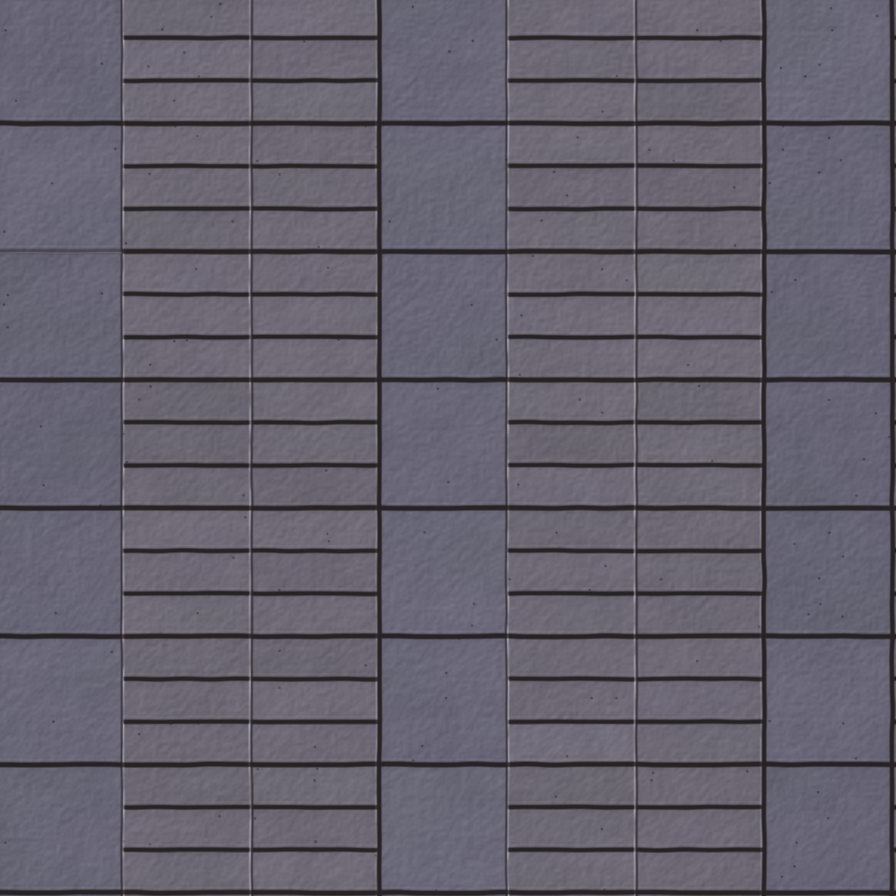
A WebGL 1 fragment shader for this texture:

```glsl
precision highp float;
// Slate-violet wall tiles: square columns alternating with pairs of stacked thin bricks.
uniform vec2 u_resolution;

#define PITCH 0.1431                   // side of a square tile
#define ORIGIN vec2(-0.0064, 0.0037)   // lower left corner of the first tile
#define STACK 3.0                      // thin bricks per square tile
#define JOINT 0.0028                   // half width of a main joint
#define SOFT 0.0014                    // softness of joint edges
#define GRAIN 0.075                    // strength of the surface relief
#define SQUARE_COLOR vec3(0.407, 0.400, 0.463)
#define BRICK_COLOR vec3(0.430, 0.413, 0.458)
#define JOINT_COLOR vec3(0.155, 0.135, 0.140)
#define GLINT_COLOR vec3(0.660, 0.650, 0.710)

float hash(vec2 p) {
  return fract(sin(dot(p, vec2(127.1, 311.7))) * 43758.5453);
}

float noise(vec2 p) {
  vec2 i = floor(p), f = fract(p);
  f = f * f * (3.0 - 2.0 * f);
  return mix(mix(hash(i), hash(i + vec2(1.0, 0.0)), f.x),
             mix(hash(i + vec2(0.0, 1.0)), hash(i + vec2(1.0, 1.0)), f.x), f.y);
}

// Soft line of the given half width around distance zero
float band(float d, float halfWidth) {
  float soft = max(SOFT, 0.7 / u_resolution.y);
  return 1.0 - smoothstep(halfWidth - soft, halfWidth + soft, abs(d));
}

float relief(vec2 p) {
  return 0.65 * noise(p * 150.0) + 0.35 * noise(p * 290.0 + 17.0);
}

// Fired clay: relief lit from the upper left, mottling and small pits
vec3 claySurface(vec2 p, vec2 tile, float isBrick) {
  vec3 color = mix(SQUARE_COLOR, BRICK_COLOR, isBrick);
  color += 0.022 * (hash(tile + 3.7) - 0.5);
  color += vec3(0.6, 0.3, 1.0) * 0.022 * (noise(p * vec2(9.0, 16.0) + tile) - 0.5);
  color += 0.020 * (noise(p * 38.0) - 0.5);
  color += GRAIN * (relief(p) - relief(p + vec2(-0.0022, 0.0022)));

  vec2 pitGrid = p * 75.0;
  vec2 pitCell = floor(pitGrid);
  vec2 pitCenter = 0.3 + 0.4 * vec2(hash(pitCell), hash(pitCell + 9.0));
  float pit = 1.0 - smoothstep(0.05, 0.17, length(fract(pitGrid) - pitCenter));
  return color - 0.12 * pit * step(0.965, hash(pitCell + 41.0));
}

void main() {
  vec2 uv = gl_FragCoord.xy / u_resolution;
  vec2 wobble = vec2(noise(uv * 34.0), noise(uv * 34.0 + 50.0)) - 0.5;
  vec2 grid = (uv - ORIGIN + 0.0013 * wobble) / PITCH;

  // Column type and position inside the stack
  float column = floor(grid.x);
  float isBrick = step(0.5, mod(column, 3.0));
  float stack = mix(1.0, STACK, isBrick);
  float level = grid.y * stack;
  vec2 tile = vec2(column, floor(level));
  vec3 color = claySurface(uv, tile, isBrick);

  // Signed distances to the nearest joints
  float lineX = floor(grid.x + 0.5);
  float lineY = floor(level + 0.5);
  float dx = (grid.x - lineX) * PITCH;
  float dy = (level - lineY) * PITCH / stack;

  // Vertical joints: deep after a brick pair and at the right border, thin elsewhere
  float kind = lineX > 6.5 ? 0.0 : mod(lineX, 3.0);
  float deep = 1.0 - step(0.5, kind);
  float middle = step(1.5, kind);
  float offset = mix(mix(-0.0008, 0.0014, middle), 0.0006, deep);
  float vertical = band(dx - offset, mix(0.0012, 0.0025, deep));
  vertical *= mix(0.72, 1.0, deep);

  // Horizontal joints: full rows are slightly wider than those between bricks
  float isRow = 1.0 - step(0.5, mod(lineY, stack));
  float horizontal = band(dy, JOINT * mix(0.88, 1.0, isRow));
  float worn = (1.0 - step(0.5, column)) * (1.0 - step(0.5, abs(lineY - 5.0)));
  horizontal *= 1.0 - 0.6 * worn;

  // Soft shade beside the joints and a faint lit lip above them
  color *= 1.0 - 0.10 * exp(-abs(dy) / 0.004) - 0.06 * deep * exp(-abs(dx) / 0.004);
  color += 0.035 * band(dy - 0.0055, 0.0008);

  // Rounded brick ends keep the dark joint off the thin vertical seams
  float endGap = isBrick * (1.0 - isRow) * (1.0 - deep);
  horizontal *= 1.0 - 0.55 * endGap * band(dx, 0.0014);
  color = mix(color, JOINT_COLOR, 1.0 - (1.0 - vertical) * (1.0 - horizontal));

  // Broken glints along the brick ends, brightest at the corners
  float glintX = mix(mix(0.0012, -0.0010, middle), -0.0030, deep);
  float broken = smoothstep(0.25, 0.75, noise(vec2(lineX * 7.3, uv.y * 65.0)));
  float corner = exp(-abs(dy + 0.003) / 0.005);
  float glint = band(dx - glintX, 0.0009) * (0.25 + 0.50 * broken + 0.45 * corner);
  glint *= max(isBrick, 1.0 - deep) * (1.0 - 0.75 * horizontal);
  glint *= mix(1.0, 0.6, deep) * (1.0 - step(6.5, lineX));
  color = mix(color, GLINT_COLOR, clamp(glint, 0.0, 0.9));
  color = mix(color, GLINT_COLOR, 0.35 * worn * band(dy + 0.0015, 0.0008));

  gl_FragColor = vec4(color, 1.0);
}
```
